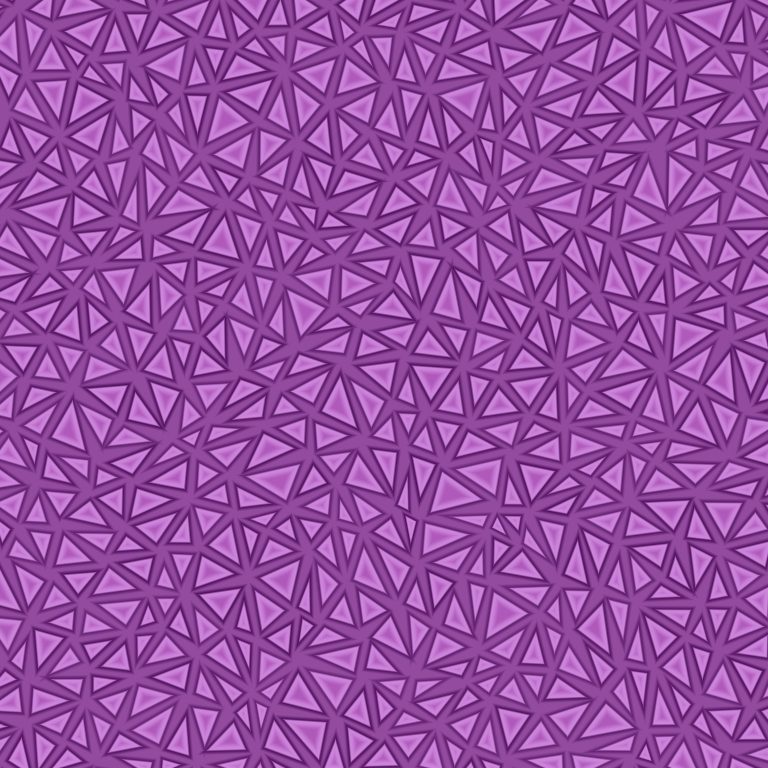
Give the GLSL for this pattern, as a three.js fragment shader.

```glsl
varying vec2 vUv;

#define CELLS 16.6
#define JITTER 0.56
#define TILT 0.45
#define TWIST 0.42
#define MIN_INRADIUS 0.24
#define BAND vec3(0.575, 0.293, 0.625)
#define LINE vec3(0.31, 0.06, 0.36)
#define RIM vec3(0.80, 0.52, 0.86)
#define CORE vec3(0.685, 0.35, 0.73)

vec2 hash2(vec2 id) {
  vec2 q = vec2(dot(id, vec2(127.1, 311.7)), dot(id, vec2(269.5, 183.3)));
  return fract(sin(q) * 43758.545);
}

float cross2(vec2 a, vec2 b) {
  return a.x * b.y - a.y * b.x;
}

vec2 rotate(vec2 v, float angle) {
  float c = cos(angle), s = sin(angle);
  return vec2(c * v.x - s * v.y, s * v.x + c * v.y);
}

// Grid corner pushed off its place
vec2 corner(vec2 id) {
  return id + (hash2(id) - 0.5) * JITTER;
}

// Signed inradius, negative for a flipped triangle
float inradius(vec2 a, vec2 b, vec2 c) {
  return cross2(b - a, c - a) / (length(b - a) + length(c - b) + length(a - c));
}

// Distance inward from the line a-b
float edgeDepth(vec2 p, vec2 a, vec2 b) {
  return cross2(b - a, p - a) / length(b - a);
}

// Depth inside a triangle turned about its centre; slivers keep a core
float triangleDepth(vec2 p, vec2 a, vec2 b, vec2 c, float turn) {
  vec2 centre = (a + b + c) / 3.0;
  vec2 q = centre + rotate(p - centre, (turn - 0.5) * TWIST);
  float depth = min(edgeDepth(q, a, b), min(edgeDepth(q, b, c), edgeDepth(q, c, a)));
  return depth * max(1.0, MIN_INRADIUS / max(inradius(a, b, c), 0.06));
}

void main() {
  vec2 p = rotate(vUv, TILT) * CELLS + 40.0;
  vec2 cell = floor(p);
  float depth = -1.0;
  float tone = 0.0;

  // Split each nearby quad along the diagonal giving the fuller triangles
  for (int j = -1; j <= 1; j++) {
    for (int i = -1; i <= 1; i++) {
      vec2 id = cell + vec2(float(i), float(j));
      vec2 a = corner(id);
      vec2 b = corner(id + vec2(1.0, 0.0));
      vec2 c = corner(id + vec2(1.0, 1.0));
      vec2 d = corner(id + vec2(0.0, 1.0));
      float splitAC = min(inradius(a, b, c), inradius(a, c, d));
      float splitBD = min(inradius(a, b, d), inradius(b, c, d));
      bool useAC = splitAC > splitBD;
      vec2 h = hash2(id + 7.3);
      float first = triangleDepth(p, a, b, useAC ? c : d, h.x);
      float second = triangleDepth(p, useAC ? a : b, c, d, h.y);
      float nearest = max(first, second);
      if (nearest > depth) {
        depth = nearest;
        tone = fract(7.0 * (first > second ? h.x : h.y));
      }
    }
  }

  // Band, dark outline, bright rim, deeper core
  float outline = smoothstep(0.025, 0.12, depth) * mix(0.65, 1.0, tone);
  vec3 color = mix(BAND, LINE, outline);
  color = mix(color, RIM, smoothstep(0.105, 0.155, depth));
  color = mix(color, CORE, smoothstep(0.165, 0.32, depth));
  gl_FragColor = vec4(color, 1.0);
}
```
